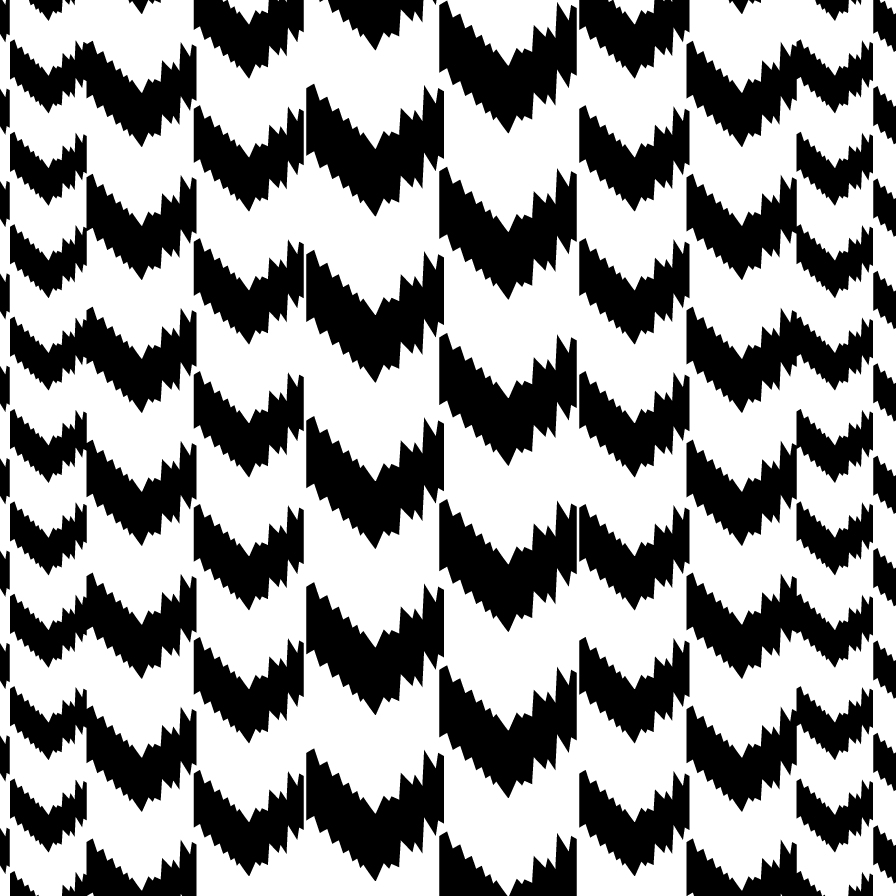
Reproduce this pattern procedurally as a Shadertoy shader.

```glsl
// Columns of jagged black chevrons on white, narrowing away from the middle.
#define AXIS_X 0.4928      // x of the mirror axis of the columns
#define MAX_HALF 0.0768    // half width of the widest chevron
#define PERIOD 2.415       // vertical repeat, in half widths
#define THICKNESS 0.983    // band height, in half widths
#define COLUMNS 5          // columns on each side of the axis
#define SAMPLES 4          // antialiasing grid per pixel side
#define INK vec3(0.0)
#define PAPER vec3(1.0)

const float centers[COLUMNS] = float[](0.0742, 0.2152, 0.3349, 0.4388, 0.5245);
const float scales[COLUMNS] = float[](1.0, 0.8, 0.8, 0.556, 0.556);
const float tipDepths[COLUMNS] = float[](0.056, 0.0875, 0.164, 0.1263, 0.1784);

float ramp(float a, float b, float x) {
    return clamp((x - a) / (b - a), 0.0, 1.0);
}

// Left arm: a slope with teeth that widen outwards
float leftArm(float u) {
    bool firstTooth = u < 0.215;
    float phase = firstTooth ? u / 0.215 : fract(sqrt(88.5 * u + 1.25) - 3.5);
    float crest = firstTooth ? 0.79 : 0.42;
    float tooth = min(phase / crest, (1.0 - phase) / (1.0 - crest));
    return 0.87 * u + (0.07 + 0.12 * u) * tooth;
}

// Right arm: three cells, each with a tall tooth and a small one
float rightArm(float u) {
    float cell = max(u * 2.95 - 0.033, 0.0);
    float k = floor(cell);
    float f = cell - k;
    float crest = k < 0.5 ? 0.34 : 0.07;
    float h = mix(0.226 * k, 0.26 + 0.333 * k, ramp(0.0, crest, f));
    h = mix(h, 0.18 + 0.237 * k, ramp(crest, 0.57, f));
    h = mix(h, 0.25 + 0.316 * k, ramp(0.57, 0.67, f));
    return mix(h, 0.2 + 0.09 * k + 0.11 * k * k, ramp(0.67, 1.0, f));
}

// Stacked chevrons of one column; q is in half widths from a lower tip
float chevrons(vec2 q) {
    if (abs(q.x) > 1.0) return 0.0;
    float edge = q.x < 0.0 ? leftArm(-q.x) : rightArm(q.x);
    return step(mod(q.y - edge, PERIOD), THICKNESS);
}

// Union of all columns on both sides of the axis
float inkAt(vec2 p) {
    float ink = 0.0;
    for (int i = 0; i < COLUMNS; i++) {
        float halfWidth = MAX_HALF * scales[i];
        for (float side = -1.0; side < 2.0; side += 2.0) {
            vec2 tip = vec2(AXIS_X + side * centers[i], 1.0 - tipDepths[i]);
            // The two middle columns are staggered by half a repeat
            if (i == 0 && side > 0.0) tip.y -= 0.5 * PERIOD * halfWidth;
            ink = max(ink, chevrons((p - tip) / halfWidth));
        }
    }
    return ink;
}

void mainImage(out vec4 fragColor, in vec2 fragCoord) {
    // Average a grid of samples inside the pixel
    float coverage = 0.0;
    for (int j = 0; j < SAMPLES * SAMPLES; j++) {
        vec2 offset = (vec2(j % SAMPLES, j / SAMPLES) + 0.5) / float(SAMPLES) - 0.5;
        coverage += inkAt((fragCoord + offset) / iResolution.y);
    }
    coverage /= float(SAMPLES * SAMPLES);
    fragColor = vec4(mix(PAPER, INK, coverage), 1.0);
}
```
